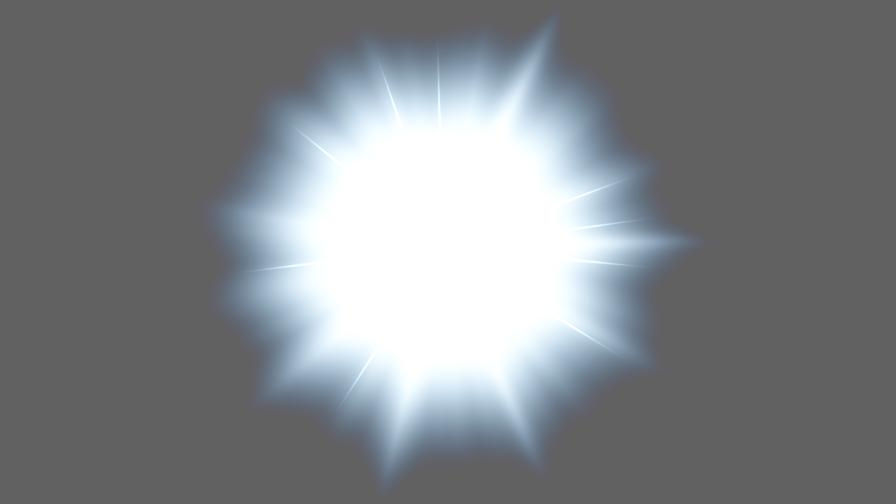
Reproduce this background procedurally as a WebGL 2 fragment shader.

```glsl
#version 300 es
precision highp float;
// A white burst of light with a blue halo on flat grey.
// The halo is a radial falloff per colour channel; its reach is stretched by
// tapered rays and angular gradient noise, then thin bright hairs are added.

uniform vec2 u_resolution;
out vec4 outColor;

const float TAU = 6.2831853;
const vec3 GREY = vec3(0.38);
const vec2 CENTER = vec2(-0.010, 0.009);          // in canvas heights, from the middle
const vec3 CORE_RADIUS = vec3(0.225, 0.245, 0.262); // full light, per channel
const vec3 HALO_RADIUS = vec3(0.440, 0.462, 0.480); // no light, per channel
const float BASE_REACH = 0.93;
const float NOISE_REACH = 0.05;
const float NOISE_SCALE = 7.0;
const vec3 HAIR_COLOR = vec3(0.16, 0.18, 0.17);
const float HAIR_WIDTH = 0.0018;

// Broad rays: angle in degrees, added reach, angular width in degrees
const int RAY_COUNT = 14;
const vec3 RAYS[RAY_COUNT] = vec3[](
    vec3(1.5, 0.23, 4.0), vec3(21.0, 0.09, 5.0), vec3(47.0, 0.08, 7.0),
    vec3(64.0, 0.22, 4.0), vec3(79.0, 0.07, 4.0), vec3(110.0, 0.08, 6.0),
    vec3(122.0, 0.07, 5.0), vec3(140.0, 0.10, 7.0), vec3(170.0, 0.14, 7.0),
    vec3(194.0, 0.10, 7.0), vec3(220.0, 0.13, 6.0), vec3(256.0, 0.20, 4.5),
    vec3(293.5, 0.17, 4.5), vec3(331.0, 0.16, 6.0));

// Thin hairs: angle in degrees, outer end in canvas heights
const int HAIR_COUNT = 9;
const vec2 HAIRS[HAIR_COUNT] = vec2[](
    vec2(8.0, 0.44), vec2(20.5, 0.42), vec2(91.5, 0.43),
    vec2(109.0, 0.42), vec2(141.0, 0.41), vec2(187.0, 0.42),
    vec2(237.0, 0.40), vec2(328.5, 0.44), vec2(354.5, 0.43));

vec2 hashGradient(vec2 cell) {
    float h = fract(sin(dot(cell, vec2(127.1, 311.7))) * 43758.5);
    return vec2(cos(TAU * h), sin(TAU * h));
}

float gradientNoise(vec2 p) {
    vec2 i = floor(p), f = fract(p);
    vec2 u = f * f * f * (f * (f * 6.0 - 15.0) + 10.0);
    float a = dot(hashGradient(i), f);
    float b = dot(hashGradient(i + vec2(1, 0)), f - vec2(1, 0));
    float c = dot(hashGradient(i + vec2(0, 1)), f - vec2(0, 1));
    float d = dot(hashGradient(i + vec2(1, 1)), f - vec2(1, 1));
    return mix(mix(a, b, u.x), mix(c, d, u.x), u.y);
}

// Signed shortest turn between two angles
float angleBetween(float a, float b) {
    return mod(a - b + 0.5 * TAU, TAU) - 0.5 * TAU;
}

// How far the light stretches in one direction
float rayReach(float angle) {
    vec2 direction = vec2(cos(angle), sin(angle));
    float reach = BASE_REACH + NOISE_REACH * gradientNoise(direction * NOISE_SCALE);
    for (int i = 0; i < RAY_COUNT; i++) {
        float turn = angleBetween(angle, radians(RAYS[i].x)) / radians(RAYS[i].z);
        reach += RAYS[i].y * exp(0.3 - sqrt(turn * turn + 0.09));
    }
    return reach;
}

// Sum of thin lines pointing away from the core
float hairLight(float radius, float angle, float pixel) {
    float width = max(HAIR_WIDTH, 0.6 * pixel);
    float light = 0.0;
    for (int i = 0; i < HAIR_COUNT; i++) {
        float turn = angleBetween(angle, radians(HAIRS[i].x));
        float offset = radius * turn / width;
        float span = smoothstep(0.20, 0.27, radius)
                   * (1.0 - smoothstep(0.28, HAIRS[i].y, radius));
        light += span * exp(-offset * offset);
    }
    return light;
}

void main() {
    vec2 p = (gl_FragCoord.xy - 0.5 * u_resolution) / u_resolution.y - CENTER;
    float radius = length(p);
    float angle = atan(p.y, p.x);

    // Halo and core
    float stretched = radius / rayReach(angle);
    vec3 halo = 1.0 - smoothstep(CORE_RADIUS, HALO_RADIUS, vec3(stretched));
    vec3 color = mix(GREY, vec3(1.0), halo);

    // Hairs
    color += HAIR_COLOR * hairLight(radius, angle, 1.0 / u_resolution.y);
    outColor = vec4(min(color, 1.0), 1.0);
}
```
